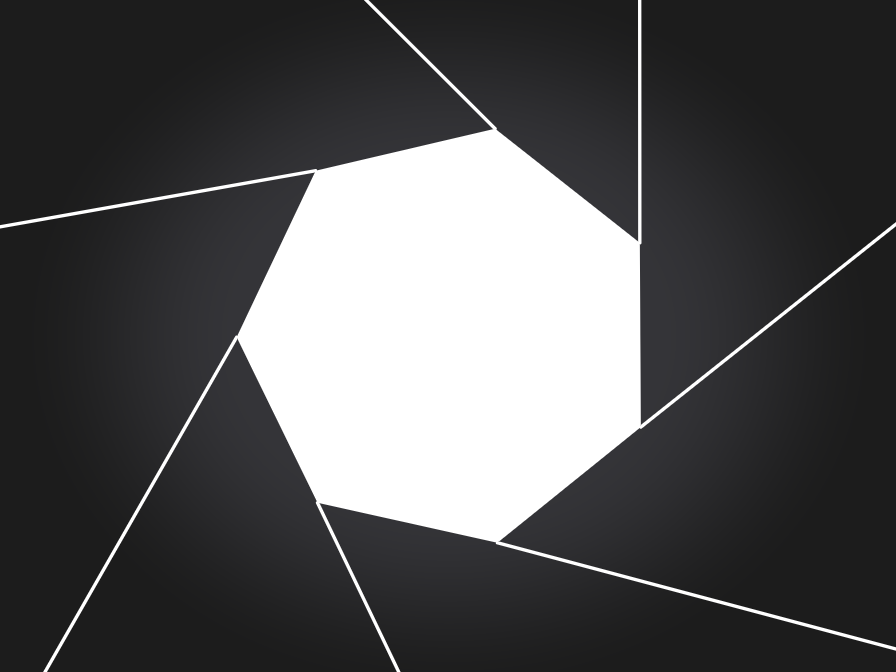
Give the GLSL for this background, as a WebGL 2 fragment shader.

```glsl
#version 300 es
precision highp float;
// A camera iris: a white heptagonal opening ringed by seven dark blades.
// The opening is a folded polygon distance; a thin white seam leaves each
// corner as a half-line, over a soft oval glow that fades to near black.

uniform vec2 u_resolution;
out vec4 outColor;

const int BLADES = 7;
const float SECTOR = 6.2831853 / float(BLADES);
const float PHASE = radians(-25.4);   // direction of the first corner
const float RADIUS = 0.316;           // centre to corner, in canvas heights
const float SEAM_HALF_WIDTH = 0.0025;

const vec3 BLADE_DARK = vec3(0.108);
const vec3 BLADE_GLOW = vec3(0.205, 0.205, 0.220);
const vec3 LIGHT = vec3(1.0);

// Turn of each seam away from the corner direction, in degrees
const float SEAM_TURN[BLADES] = float[](63.9, 64.0, 57.6, 61.2, 59.9, 63.9, 61.9);

vec2 direction(float angle) {
    return vec2(cos(angle), sin(angle));
}

// Signed distance to the sides of a regular polygon
float polygonDistance(vec2 p, float radius, float sector, float phase) {
    float folded = mod(atan(p.y, p.x) - phase, sector) - 0.5 * sector;
    return length(p) * cos(folded) - radius * cos(0.5 * sector);
}

// Distance to a half-line leaving the origin along a unit vector
float rayDistance(vec2 p, vec2 along) {
    return length(p - along * max(dot(p, along), 0.0));
}

// Antialiased coverage of a shape from its signed distance
float coverage(float dist, float pixel) {
    return clamp(0.5 - dist / pixel, 0.0, 1.0);
}

// Oval glow behind the opening
vec3 bladeColor(vec2 p) {
    float reach = length(p / vec2(1.2, 1.0));
    return mix(BLADE_GLOW, BLADE_DARK, smoothstep(0.25, 0.55, reach));
}

// Distance to the nearest of all seams
float seamDistance(vec2 p) {
    float nearest = 1e3;
    for (int i = 0; i < BLADES; i++) {
        float cornerAngle = PHASE + float(i) * SECTOR;
        vec2 corner = RADIUS * direction(cornerAngle);
        vec2 along = direction(cornerAngle + radians(SEAM_TURN[i]));
        nearest = min(nearest, rayDistance(p - corner, along));
    }
    return nearest;
}

void main() {
    float pixel = 1.0 / u_resolution.y;
    vec2 p = (gl_FragCoord.xy - 0.5 * u_resolution) * pixel - vec2(0.0015, 0.0);

    float opening = coverage(polygonDistance(p, RADIUS, SECTOR, PHASE), pixel);
    float seams = coverage(seamDistance(p) - SEAM_HALF_WIDTH, pixel);

    vec3 color = mix(bladeColor(p), LIGHT, max(opening, seams));
    outColor = vec4(color, 1.0);
}
```
